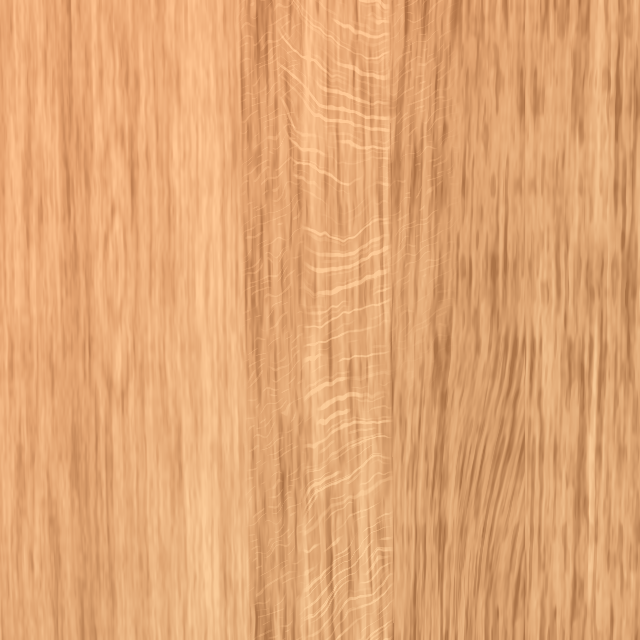
Reproduce this texture procedurally as a Shadertoy shader.

```glsl
// Oak board glued from four upright planks: a cathedral figure on the left,
// pale ray flakes in the middle, leaning and straight pored grain on the right.
// One tone value is summed from stretched noise layers, then mapped to colour.

#define DARK_WOOD  vec3(0.69, 0.455, 0.28)
#define MID_WOOD   vec3(0.89, 0.65, 0.45)
#define PALE_WOOD  vec3(1.0, 0.80, 0.60)
#define BASE_TONE  0.70
#define FIBRE_FREQ 250.0
#define PORE_FREQ  150.0
#define PORE_DEPTH 0.44
#define STREAKS    0.18
#define RING_FREQ  60.0
#define RING_DEPTH 0.26
#define FLAKE_STEP 0.026
#define FLAKE_GAIN 0.38

float hash(vec2 p) {
    return fract(sin(dot(p, vec2(127.1, 311.7))) * 43758.5);
}

float noise(vec2 p) {
    vec2 i = floor(p), f = fract(p);
    f = f * f * (3.0 - 2.0 * f);
    return mix(mix(hash(i), hash(i + vec2(1, 0)), f.x),
               mix(hash(i + vec2(0, 1)), hash(i + vec2(1, 1)), f.x), f.y);
}

// Soft-edged interval from a to b
float band(float x, float a, float b, float soft) {
    return smoothstep(a - soft, a + soft, x) - smoothstep(b - soft, b + soft, x);
}

// Round soft patch
float patchAt(vec2 p, vec2 centre, vec2 tightness) {
    vec2 d = (p - centre) * tightness;
    return exp(-dot(d, d));
}

// Thin broken strokes stacked along v, gated along x
float flakes(float x, float v, float breaks, float seed) {
    float row = floor(v);
    float rnd = hash(vec2(row, seed));
    float d = abs(fract(v) - 0.5 + 0.5 * (rnd - 0.5));
    float gate = smoothstep(0.32, 0.65, noise(vec2(x * breaks + rnd * 9.0, row * 7.3)));
    float width = 0.10 * hash(vec2(seed, row)) * gate;
    return (1.0 - smoothstep(width, width + 0.10, d)) * gate;
}

void mainImage(out vec4 fragColor, in vec2 fragCoord) {
    vec2 p = fragCoord / iResolution.xy;
    float x = p.x, y = p.y;

    // Plank seams and masks
    float seamA = 0.392 - 0.017 * y, seamB = 0.615 - 0.006 * y, seamC = 0.82;
    float plankA = 1.0 - smoothstep(seamA - 0.001, seamA + 0.001, x);
    float plankB = band(x, seamA, seamB, 0.001);
    float plankC = band(x, seamB, seamC, 0.001);
    float plankD = smoothstep(seamC - 0.001, seamC + 0.001, x);

    // Grain coordinate g across the fibres, with a fine waver
    float wobble = noise(vec2(x * 9.0, y * 4.0)) - 0.5;
    float g = x + 0.006 * wobble + 0.0022 * (noise(vec2(x * 40.0, y * 30.0)) - 0.5);
    float foot = 1.0 - smoothstep(0.05, 0.5, y);
    if (x < seamB) g += 0.017 * y;
    else if (x < seamC) g += 0.03 * (1.0 - y) + 0.06 * foot * smoothstep(0.62, 0.78, x);
    else g -= 0.02 * y;

    // Broad tone of each strip
    float tone = BASE_TONE + 0.08 * (y - 0.5);
    tone -= 0.12 * band(x, 0.115 - 0.03 * y, 0.155 - 0.02 * y, 0.008);
    tone += 0.10 * band(x, 0.28, seamA, 0.02);
    tone -= 0.16 * band(x, seamA, 0.472, 0.004);
    tone += 0.12 * band(x, 0.472, 0.507, 0.008);
    tone -= 0.15 * plankC + 0.07 * plankD;
    tone -= 0.12 * plankC * patchAt(p, vec2(0.79, 0.35), vec2(14, 6));
    tone -= 0.14 * plankC * patchAt(p, vec2(0.78, 0.09), vec2(26, 28));
    float lean = x - 0.02 * (y - 0.5);
    tone += 0.16 * band(lean, 0.92, 0.95, 0.007) - 0.16 * band(lean, 0.908, 0.916, 0.004);

    // Growth streaks and fibres
    tone += STREAKS * (noise(vec2(g * 60.0, y * 1.2)) - 0.5);
    tone += 0.6 * STREAKS * (noise(vec2(g * 17.0 + 40.0, y * 0.8)) - 0.5);
    tone += 0.32 * (noise(vec2(g * FIBRE_FREQ, y * 9.0)) - 0.5);
    tone += 0.16 * (noise(vec2(g * 330.0, y * 70.0)) - 0.5);

    // Dark open pores: long lines and short dashes
    float pore = smoothstep(0.48, 0.82, noise(vec2(g * PORE_FREQ + 7.0, y * 7.0)));
    float dash = smoothstep(0.55, 0.85, noise(vec2(g * 1.4 * PORE_FREQ, y * 24.0)));
    float pored = 0.5 * plankA + 0.85 * plankB + 0.9 * plankC + plankD;
    tone -= PORE_DEPTH * pored * (0.75 * pore + 0.5 * dash);

    // Cathedral rings around a drifting axis, ragged along the fibre
    float dx = x - 0.184 - 0.035 * (1.0 - smoothstep(0.0, 0.45, y)) + 0.01 * wobble;
    float rise = 0.06 * tanh(3.0 * abs(y - 0.583));
    float rag = 2.2 * (noise(vec2(x * 190.0, y * 16.0)) - 0.5);
    float ring = 0.5 + 0.5 * cos(6.2832 * RING_FREQ * sqrt(dx * dx + rise * rise) + rag);
    float figure = exp(-dx * dx / 0.0016) * band(y, 0.32, 0.92, 0.12) * plankA;
    tone -= RING_DEPTH * figure * (ring * ring - 0.3);

    // Ray flakes: steep at the foot, flat halfway, sagging at the top
    float fx = x - 0.545;
    float slope = mix(0.9, 0.12, smoothstep(0.0, 0.55, y)) - 0.5 * smoothstep(0.6, 0.95, y);
    float curve = y - slope * fx - 4.0 * fx * fx * smoothstep(0.4, 0.7, y);
    curve += 0.03 * (noise(p * vec2(24, 14)) - 0.5) + 0.006 * (noise(p * vec2(110, 50)) - 0.5);
    float rayZone = band(x, 0.478 - 0.04 * smoothstep(0.6, 0.9, y), seamB - 0.004, 0.008);
    float ray = flakes(x, curve / FLAKE_STEP, 22.0, 3.0);
    ray = max(ray, (0.3 + 0.5 * foot) * flakes(x, curve / (0.6 * FLAKE_STEP), 45.0, 8.0));
    tone += FLAKE_GAIN * ray * rayZone;

    // Small flecks beside the ray zone
    float fleckZone = band(x, seamA, 0.472, 0.01) + band(x, seamB, 0.70, 0.03) * smoothstep(0.3, 0.7, y);
    float fleckRow = y - 0.6 * x + 0.02 * noise(p * vec2(60, 35));
    tone += 0.16 * fleckZone * flakes(x, fleckRow / 0.013, 120.0, 5.0);

    // Seams and the dark line within the flaked plank
    vec3 gap = abs(x - vec3(seamA, seamB, seamC));
    tone -= 0.12 * (1.0 - smoothstep(0.0005, 0.003, min(gap.x, min(gap.y, gap.z))));
    tone -= 0.2 * band(x, 0.511, 0.513, 0.0015) * smoothstep(0.4, 0.7, y);

    // Tone to colour, more orange at upper left
    tone = clamp(tone, 0.0, 1.0);
    vec3 wood = mix(DARK_WOOD, MID_WOOD, min(tone * 2.0, 1.0));
    wood = mix(wood, PALE_WOOD, max(tone * 2.0 - 1.0, 0.0));
    wood *= mix(vec3(1.01, 0.975, 0.96), vec3(0.98, 1.0, 1.0), smoothstep(0.2, 1.5, x + 1.0 - y));
    fragColor = vec4(wood, 1.0);
}
```
